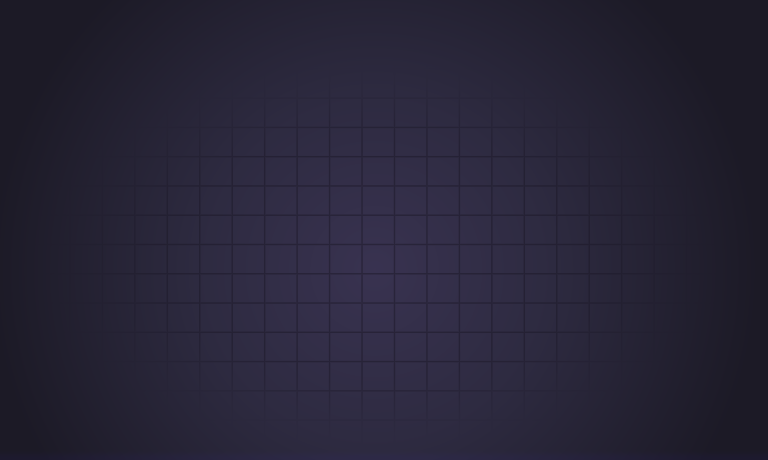
Give the GLSL for this background, as a WebGL 1 fragment shader.

```glsl
precision highp float;
// Dark violet backdrop with a soft central glow and a fading grid of thin lines.

uniform vec2 u_resolution;

const vec3 EDGE_COLOR = vec3(0.110, 0.102, 0.150);
const vec3 MID_COLOR = vec3(0.178, 0.166, 0.252);
const vec3 CORE_COLOR = vec3(0.222, 0.198, 0.315);
const vec3 LINE_COLOR = vec3(0.105, 0.090, 0.150);
const vec3 BASE_TINT = vec3(0.004, 0.0, 0.030);

// Three-stop radial gradient: 0 at the core, 1 at the outer rim.
vec3 radialGlow(float t, float midStop) {
  vec3 inner = mix(CORE_COLOR, MID_COLOR, clamp(t / midStop, 0.0, 1.0));
  float outer = clamp((t - midStop) / (1.0 - midStop), 0.0, 1.0);
  return mix(inner, EDGE_COLOR, outer);
}

// Distance to the nearest line of a repeating set, per axis.
vec2 gridDistance(vec2 p, vec2 origin, vec2 spacing) {
  vec2 cell = fract((p - origin) / spacing + 0.5) - 0.5;
  return abs(cell) * spacing;
}

// Antialiased coverage of lines with the given half width.
vec2 lineCoverage(vec2 dist, float halfWidth, float pixel) {
  vec2 nearEdge = clamp(dist + halfWidth, dist - 0.5 * pixel, dist + 0.5 * pixel);
  vec2 low = max(dist - 0.5 * pixel, vec2(-halfWidth));
  vec2 high = min(nearEdge, vec2(halfWidth));
  return clamp((high - low) / pixel, 0.0, 1.0);
}

// Elliptical mask that fades from 1 inside to 0 at the rim.
float ellipseFade(vec2 uv, vec2 center, vec2 radius, float inner) {
  return 1.0 - smoothstep(inner, 1.0, length((uv - center) / radius));
}

void main() {
  vec2 uv = gl_FragCoord.xy / u_resolution;
  vec2 aspect = vec2(u_resolution.x / u_resolution.y, 1.0);
  float pixel = 1.0 / u_resolution.y;

  // Glow, round in canvas-height units
  float radius = length((uv - vec2(0.488, 0.413)) * aspect) / 0.83;
  vec3 color = radialGlow(radius, 0.46);

  // Faint violet strip along the bottom
  color += BASE_TINT * (1.0 - smoothstep(0.004, 0.022, uv.y));

  // Grid, strongest in the middle
  vec2 dist = gridDistance(uv, vec2(0.4714, 0.4685), vec2(0.04226, 0.06363)) * aspect;
  vec2 lines = lineCoverage(dist, 0.0016, pixel);
  float fade = ellipseFade(uv, vec2(0.495, 0.445), vec2(0.47, 0.43), 0.55);
  color = mix(color, LINE_COLOR, max(lines.x, lines.y) * fade * 0.5);

  gl_FragColor = vec4(color, 1.0);
}
```
